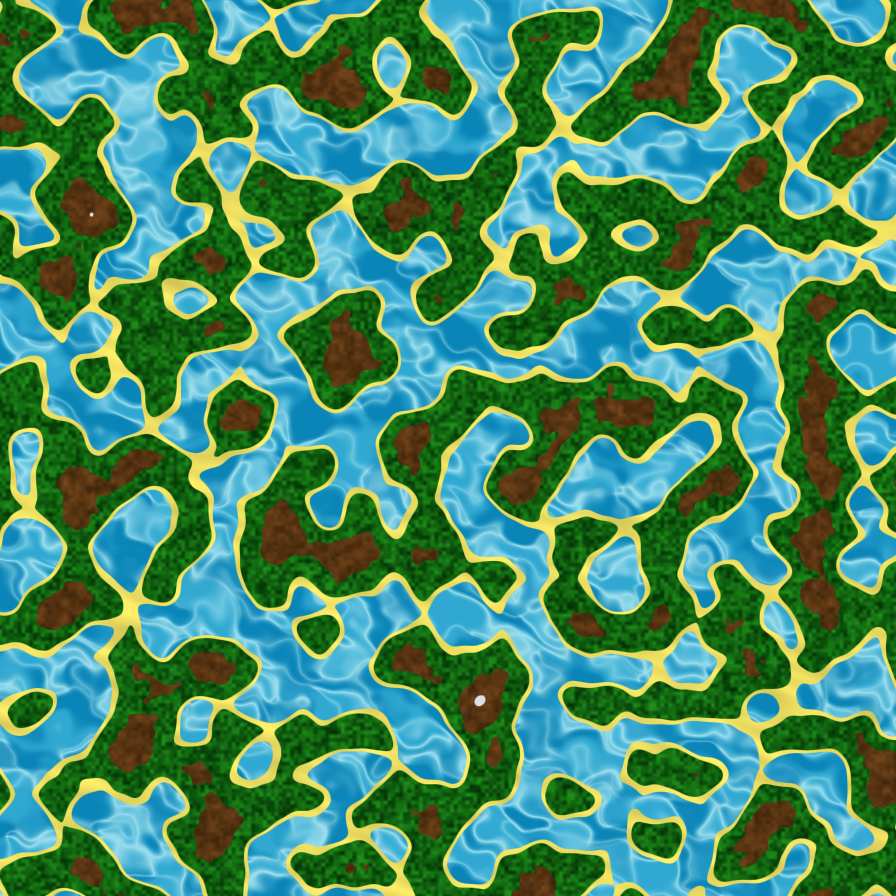
Reproduce this texture procedurally as a Shadertoy shader.

```glsl
// Terrain shape
const float LAND_SCALE = 13.3;
const float DETAIL_AMOUNT = 0.2;
const float WATER_LEVEL = -0.063;
const float SAND_LEVEL = 0.008;
const float DIRT_LEVEL = 0.315;
const float SNOW_LEVEL = 0.61;
const float DIRT_RAGGED = 0.07;

// Surface detail, in cells per canvas
const float GRASS_GRAIN = 230.0;
const float DIRT_GRAIN = 110.0;
const vec2 SAND_RIPPLE = vec2(18.0, 60.0);
const vec2 WAVE_SCALE = vec2(15.0, 32.0);
const vec2 WAVE_DIR = vec2(0.88, -0.475);
const float WAVE_WARP = 0.55;

// Palette
const vec3 WATER_DEEP = vec3(0.04, 0.52, 0.72);
const vec3 WATER_MID = vec3(0.19, 0.66, 0.82);
const vec3 WATER_GLINT = vec3(0.68, 0.91, 0.95);
const vec3 SAND = vec3(0.93, 0.87, 0.38);
const vec3 GRASS_DARK = vec3(0.01, 0.20, 0.02);
const vec3 GRASS_LIGHT = vec3(0.12, 0.56, 0.10);
const vec3 DIRT_DARK = vec3(0.22, 0.13, 0.03);
const vec3 DIRT_LIGHT = vec3(0.47, 0.28, 0.11);
const vec3 SNOW = vec3(0.86, 0.88, 0.90);

vec2 hash2(vec2 cell) {
    uvec2 q = uvec2(ivec2(cell) + 4096);
    for (int i = 0; i < 2; i++) {
        q = q * 1664525u + 1013904223u;
        q.x += q.y * 1664525u;
        q.y += q.x * 1664525u;
        q ^= q >> 16;
    }
    return vec2(q >> 16) / 65535.0;
}

float cornerSlope(vec2 cell, vec2 corner, vec2 f) {
    vec2 gradient = normalize(hash2(cell + corner) - 0.5 + 1e-5);
    return dot(gradient, f - corner);
}

float gradientNoise(vec2 p) {
    vec2 cell = floor(p), f = p - cell;
    vec2 u = f * f * f * (f * (f * 6.0 - 15.0) + 10.0);
    float low = mix(cornerSlope(cell, vec2(0, 0), f), cornerSlope(cell, vec2(1, 0), f), u.x);
    float high = mix(cornerSlope(cell, vec2(0, 1), f), cornerSlope(cell, vec2(1, 1), f), u.x);
    return mix(low, high, u.y);
}

float valueNoise(vec2 p) {
    vec2 cell = floor(p), f = p - cell;
    vec2 u = f * f * (3.0 - 2.0 * f);
    float low = mix(hash2(cell).x, hash2(cell + vec2(1, 0)).x, u.x);
    float high = mix(hash2(cell + vec2(0, 1)).x, hash2(cell + vec2(1, 1)).x, u.x);
    return mix(low, high, u.y);
}

// Antialiased step, about one pixel wide
float edge(float level, float h) {
    float w = 0.7 * fwidth(h) + 1e-5;
    return smoothstep(level - w, level + w, h);
}

float ridge(float n, float sharpness) {
    float r = max(1.0 - abs(n) * sharpness, 0.0);
    return r * r;
}

vec3 waterColor(vec2 uv) {
    vec2 across = vec2(-WAVE_DIR.y, WAVE_DIR.x);
    vec2 p = vec2(dot(uv, WAVE_DIR), dot(uv, across)) * WAVE_SCALE;
    p += WAVE_WARP * vec2(gradientNoise(uv * 34.0 + 7.0), 2.0 * gradientNoise(uv * 26.0 + 51.0));
    float swell = gradientNoise(p + 20.0);
    float broad = gradientNoise(p * 0.8 + 90.0);
    vec3 color = mix(WATER_DEEP, WATER_MID, smoothstep(-0.3, 0.3, swell + 0.5 * broad));
    float light = ridge(swell, 3.6) * smoothstep(-0.3, 0.25, broad);
    light += 0.55 * ridge(broad, 5.0);
    return mix(color, WATER_GLINT, min(light, 1.0) * 0.85);
}

vec3 sandColor(vec2 uv) {
    float ripple = gradientNoise((uv + uv.yx * vec2(0.0, 0.3)) * SAND_RIPPLE);
    return SAND * (1.0 + 0.18 * ripple);
}

vec3 grassColor(vec2 uv) {
    float blades = valueNoise(uv * GRASS_GRAIN);
    float tufts = valueNoise(uv * GRASS_GRAIN * 0.43 + 31.0);
    return mix(GRASS_DARK, GRASS_LIGHT, clamp(0.85 * blades + 0.35 * tufts - 0.1, 0.0, 1.0));
}

vec3 dirtColor(vec2 uv) {
    float clods = valueNoise(uv * DIRT_GRAIN + 11.0);
    float grit = valueNoise(uv * DIRT_GRAIN * 2.1 + 5.0);
    return mix(DIRT_DARK, DIRT_LIGHT, 0.6 * clods + 0.4 * grit);
}

void mainImage(out vec4 fragColor, in vec2 fragCoord) {
    vec2 uv = fragCoord / iResolution.y;

    // Height field
    vec2 p = uv * LAND_SCALE + 3.37;
    float height = gradientNoise(p) + DETAIL_AMOUNT * gradientNoise(p * 2.0 + 40.0);
    float rough = height + DIRT_RAGGED * 2.0 * gradientNoise(uv * 62.0 + 17.0);

    // Layers from low to high ground
    vec3 color = mix(waterColor(uv), sandColor(uv), edge(WATER_LEVEL, height));
    color = mix(color, grassColor(uv), edge(SAND_LEVEL, height));
    color = mix(color, dirtColor(uv), edge(DIRT_LEVEL, rough));
    color = mix(color, SNOW, edge(SNOW_LEVEL, height));

    fragColor = vec4(color, 1.0);
}
```
